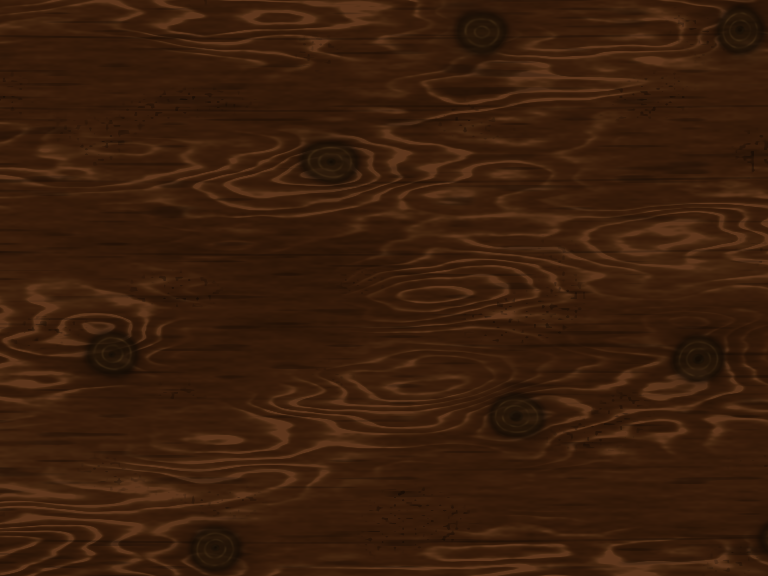
Give the GLSL for this texture, as a Shadertoy shader.

```glsl
// Dark stained wood: flowing horizontal grain bands, fine fibres and scattered round knots.

const vec3 DARK  = vec3(0.175, 0.086, 0.028);
const vec3 BROWN = vec3(0.220, 0.110, 0.040);
const vec3 TAN   = vec3(0.270, 0.150, 0.062);
const vec3 PALE  = vec3(0.355, 0.205, 0.103);
const vec3 KNOT  = vec3(0.140, 0.082, 0.030);
const vec3 KNOT_LINE = vec3(0.075, 0.060, 0.030);

const vec2  GRAIN_SCALE  = vec2(9.0, 46.0);   // stretch of the grain field
const float BAND_DENSITY = 7.5;               // bands per step of the field
const float BAND_LIGHT   = 1.05;
const float BASE_TONE    = 0.25;
const float FIBRE_DEPTH  = 0.55;
const float KNOT_CELL    = 0.333;
const float KNOT_CHANCE  = 0.55;
const vec2  KNOT_RADIUS  = vec2(0.043, 0.036);
const float KNOT_BULGE   = 1.7;               // how far grain bends round a knot
const float PLANK_ROWS   = 8.0;
const float TAU = 6.2831853;

float hash(vec2 p) {
    vec3 q = fract(p.xyx * 0.1031);
    q += dot(q, q.yzx + 33.33);
    return fract((q.x + q.y) * q.z);
}

float valueNoise(vec2 p) {
    vec2 i = floor(p), f = fract(p);
    f = f * f * (3.0 - 2.0 * f);
    return mix(mix(hash(i), hash(i + vec2(1, 0)), f.x),
               mix(hash(i + vec2(0, 1)), hash(i + vec2(1, 1)), f.x), f.y);
}

// Layered sines in spread directions, with about unit variance.
float waves(vec2 p, float seed) {
    float sum = 0.0;
    for (int i = 0; i < 10; i++) {
        float n = float(i);
        float angle = (n + hash(vec2(n, seed))) * TAU / 20.0;
        float freq = mix(0.5, 1.5, hash(vec2(n + 20.0, seed)));
        float phase = TAU * hash(vec2(n + 40.0, seed));
        sum += sin(dot(p, vec2(cos(angle), sin(angle))) * freq + phase);
    }
    return sum / sqrt(5.0);
}

// Cellular scatter: distance to the nearest knot, in knot radii.
float knotDistance(vec2 uv) {
    vec2 home = floor(uv / KNOT_CELL);
    float nearest = 9.0;
    for (int y = -1; y <= 1; y++)
    for (int x = -1; x <= 1; x++) {
        vec2 cell = home + vec2(x, y);
        if (hash(cell + 71.0) > KNOT_CHANCE) continue;
        vec2 jitter = vec2(hash(cell + 13.0), hash(cell + 37.0));
        vec2 centre = (cell + mix(vec2(0.1), vec2(0.9), jitter)) * KNOT_CELL;
        nearest = min(nearest, length((uv - centre) / KNOT_RADIUS));
    }
    return nearest;
}

vec3 woodRamp(float tone) {
    float t = tone * 3.0;
    vec3 c = mix(DARK, BROWN, clamp(t, -0.8, 1.0));
    c = mix(c, TAN, clamp(t - 1.0, 0.0, 1.0));
    return mix(c, PALE, clamp(t - 2.0, 0.0, 1.15));
}

void mainImage(out vec4 fragColor, in vec2 fragCoord) {
    vec2 uv = fragCoord / iResolution.y;
    float knot = knotDistance(uv) + 0.06 * waves(uv * 60.0, 5.0);

    // Contour bands of a stretched field, raised around knots
    vec2 p = uv * GRAIN_SCALE;
    float field = waves(p, 1.0) + 0.22 * waves(p * 2.6, 2.0) + 0.035 * waves(p * 8.0, 3.0);
    field += KNOT_BULGE * exp(-0.22 * knot * knot);
    float phase = field * BAND_DENSITY;
    float band = pow(0.5 + 0.5 * sin(phase + 0.5 * sin(phase)), 2.8);
    band = mix(band, 0.3, smoothstep(1.0, 2.8, fwidth(phase)));

    // Fibres, broad stain and patches where the bands show
    float fibre = 0.5 * valueNoise(uv * vec2(14.0, 150.0))
                + 0.3 * valueNoise(uv * vec2(38.0, 210.0) + 17.0)
                + 0.2 * valueNoise(uv * vec2(90.0, 260.0) + 41.0);
    float stain = waves(uv * vec2(5.0, 24.0), 7.0);
    float patches = smoothstep(-1.3, 1.3, waves(uv * vec2(8.0, 22.0), 9.0));
    float tone = BASE_TONE + BAND_LIGHT * band * patches * (0.5 + fibre)
               + FIBRE_DEPTH * (fibre - 0.5) + 0.09 * stain;
    vec3 color = woodRamp(tone);

    // Thin cracks and clustered pits
    float crack = smoothstep(0.74, 0.95, valueNoise(uv * vec2(10.0, 130.0) + 63.0));
    float pit = smoothstep(0.72, 0.92, valueNoise(uv * vec2(140.0, 220.0)))
              * smoothstep(0.8, 1.8, waves(uv * vec2(16.0, 34.0), 11.0));
    color *= 1.0 - 0.22 * crack - 0.3 * pit;

    // Faint broken seams between planks
    float row = uv.y * PLANK_ROWS + 0.04 * sin(uv.x * 3.0);
    float seamGap = abs(fract(row) - 0.5) / PLANK_ROWS;
    float seam = (1.0 - smoothstep(0.0005, 0.003, seamGap)) * hash(vec2(floor(row), 3.0));
    color *= 1.0 - 0.4 * seam * valueNoise(vec2(uv.x * 7.0, floor(row)));

    // Knots: shaded halo, ringed disc, dark rim and heart
    float disc = 1.0 - smoothstep(0.85, 1.15, knot);
    float ring = pow(0.5 + 0.5 * sin(knot * 19.0), 4.0);
    float rim = exp(-35.0 * (knot - 1.0) * (knot - 1.0));
    float heart = 1.0 - smoothstep(0.08, 0.2, knot);
    color *= 1.0 - 0.3 * exp(-0.55 * knot * knot);
    color = mix(color, KNOT * (0.75 + 0.5 * fibre), 0.75 * disc);
    color += KNOT_LINE * ring * disc * valueNoise(uv * 110.0);
    color *= 1.0 - 0.3 * rim - 0.4 * heart;

    fragColor = vec4(color, 1.0);
}
```
